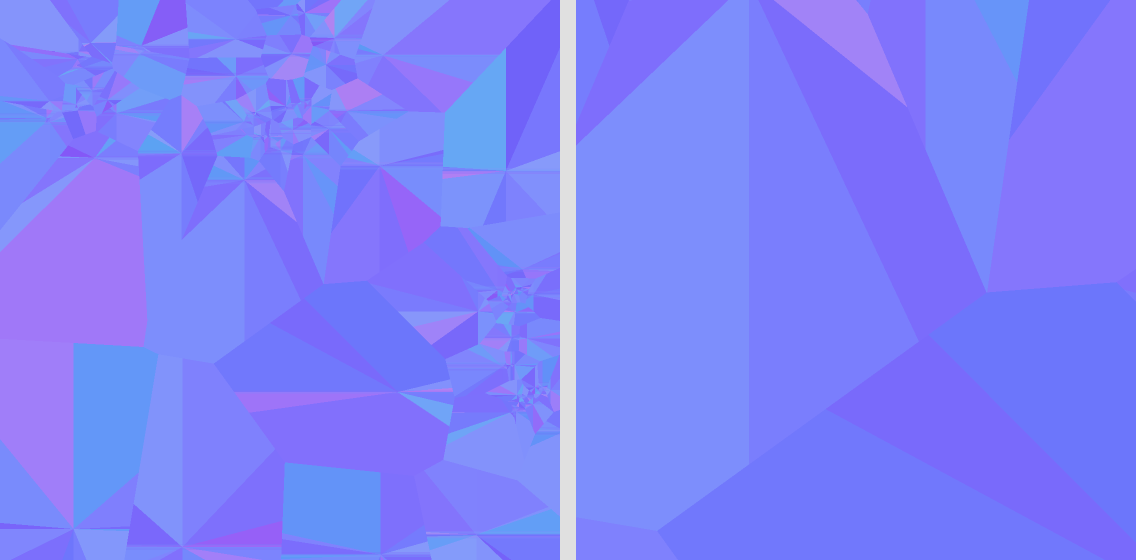
Left: the whole. Right: its middle third, enlarged.
Reproduce this texture map procedurally as a Shadertoy shader.

```glsl
const int COARSE = 9;      // broad cells: two rows of four and a lone one
const int CLUSTERED = 70;  // small cells crowded around the hubs
const int SAMPLES = 4;
const vec2 LONE_SEED = vec2(0.71, 0.30);
const vec3 FLAT = vec3(0.49, 0.50, 0.99);

// xy: hub centre, z: spread
const vec3 HUBS[5] = vec3[5](
    vec3(0.15, 0.88, 0.12), vec3(0.48, 0.76, 0.10), vec3(0.55, 0.88, 0.15),
    vec3(0.95, 0.31, 0.10), vec3(0.92, 0.46, 0.07));

// Red and green of the facet normals, with cumulative area shares
const vec2 LEANS[6] = vec2[6](
    vec2(0.48, 0.49), vec2(0.50, 0.56), vec2(0.49, 0.43),
    vec2(0.42, 0.61), vec2(0.63, 0.49), vec2(0.55, 0.38));
const float SHARES[6] = float[6](0.28, 0.54, 0.75, 0.88, 0.97, 1.0);

vec2 hash2(float n) {
    vec3 p = fract(vec3(n) * vec3(0.1031, 0.1030, 0.0973));
    p += dot(p, p.yzx + 33.33);
    return fract((p.xx + p.yz) * p.zy);
}

vec2 seedPosition(int i) {
    vec2 h = hash2(float(i) + 7.3);
    if (i == COARSE - 1) return LONE_SEED;
    if (i < COARSE) {
        vec2 slot = vec2(i % 4, i / 4);
        vec2 jitter = (h - 0.5) * vec2(0.14, 0.07);
        return vec2(0.125, 0.04) + slot * vec2(0.25, 0.66) + jitter;
    }
    vec3 hub = HUBS[i % 5];
    float angle = 6.2832 * h.x;
    return hub.xy + hub.z * pow(h.y, 1.2) * vec2(cos(angle), sin(angle));
}

// Normal colour chosen by share, varied mostly from indigo to lavender
vec3 facetColor(float key) {
    float pick = fract(key * 0.61803);
    vec2 lean = LEANS[5];
    for (int k = 4; k >= 0; k--) {
        if (pick < SHARES[k]) lean = LEANS[k];
    }
    vec2 h = hash2(key + 51.7);
    vec2 tilt = (2.0 * lean - 1.0) * mix(1.0, 1.4, pow(h.x, 4.0));
    tilt += 0.15 * (h.y - 0.5) + 0.04 * (hash2(key + 913.1) - 0.5);
    float rise = sqrt(max(0.0, 1.0 - dot(tilt, tilt)));
    return 0.5 + 0.5 * vec3(tilt, rise) - vec3(0.005, 0.0, 0.008);
}

// Wedges fan out from the seed, split along both axes
vec3 cellColor(vec2 d, float id) {
    vec2 trait = hash2(id + 301.9);
    float side = step(0.0, d.x);
    float quadrant = side + 2.0 * step(0.0, d.y);
    float steepness = atan(abs(d.y), abs(d.x) + 1e-6) / 1.5708;

    // Squared cuts crowd the narrow wedges near the horizontal
    vec2 cut = hash2(id * 4.0 + quadrant + 17.0);
    float low = 0.5 * cut.x * cut.x;
    float high = mix(low, 0.8, cut.y);
    float wedge = step(low, steepness) + step(high, steepness);

    // Some cells keep one facet across the vertical axis
    if (wedge > 1.5 && trait.x < 0.4) quadrant -= side;
    vec3 color = facetColor(id * 12.0 + quadrant * 3.0 + wedge);

    // Faint horizontal streaks run out from some seeds
    float reach = 0.002 + 0.006 * trait.x;
    if (abs(d.y) < reach && trait.y < 0.5) {
        float row = floor(d.y / 0.0024);
        color = mix(color, facetColor(id * 31.0 + row + 40.0), 0.3);
    }
    // Small cells are slightly calmer
    return mix(color, FLAT, id < float(COARSE) ? 0.0 : 0.12);
}

void mainImage(out vec4 fragColor, in vec2 fragCoord) {
    vec2 points[SAMPLES];
    vec3 nearest[SAMPLES];  // xy: offset from seed, z: seed index
    float best[SAMPLES];
    for (int s = 0; s < SAMPLES; s++) {
        vec2 offset = vec2(s % 2, s / 2) * 0.5 - 0.25;
        points[s] = (fragCoord + offset) / iResolution.xy;
        nearest[s] = vec3(0.0);
        best[s] = 1e3;
    }

    // Nearest seed for every sub-sample
    for (int i = 0; i < COARSE + CLUSTERED; i++) {
        vec2 seed = seedPosition(i);
        for (int s = 0; s < SAMPLES; s++) {
            vec2 d = points[s] - seed;
            float dist = dot(d, d);
            if (dist < best[s]) {
                best[s] = dist;
                nearest[s] = vec3(d, float(i));
            }
        }
    }

    // Average the sub-samples for smooth edges
    vec3 color = vec3(0.0);
    for (int s = 0; s < SAMPLES; s++) {
        color += cellColor(nearest[s].xy, nearest[s].z);
    }
    fragColor = vec4(color / float(SAMPLES), 1.0);
}
```
